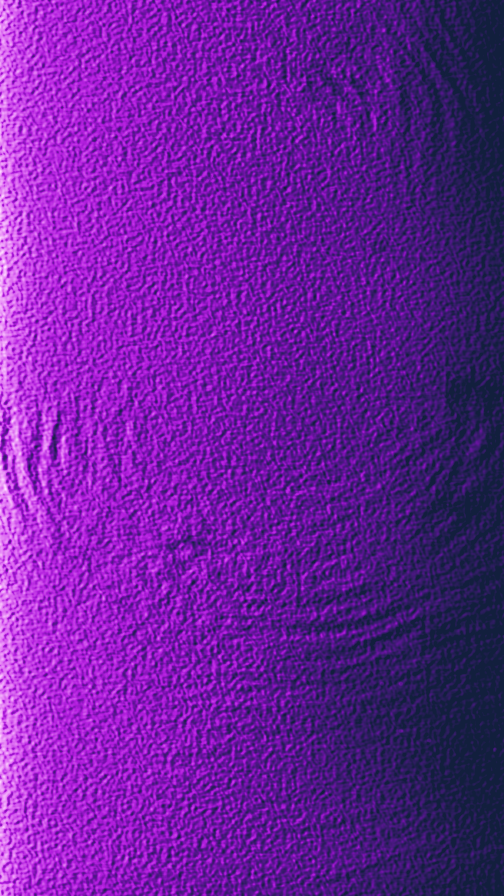
This texture is drawn by a Shadertoy shader. Its source:

```glsl
// Rough swirled plaster lit by violet light from the left, fading to navy on the right.
#define GRAIN_SCALE 180.0
#define GRAIN_RELIEF 0.50
#define STROKE_SCALE 66.0
#define STROKE_RELIEF 1.25
#define LUMP_RELIEF 0.50
#define SLOPE_STEP 0.0016
#define LIGHT_DIR vec2(0.90, -0.44)
#define EDGE_GLOW 0.27
#define FALLOFF 0.70
#define SWIRL_CENTER vec2(0.273, 0.557)
#define FAN_CENTER vec2(0.235, 0.800)

float hash(vec2 p) {
    vec3 q = fract(vec3(p.xyx) * 0.1031);
    q += dot(q, q.yzx + 33.33);
    return fract((q.x + q.y) * q.z);
}

float cornerSlope(vec2 cell, vec2 offset) {
    float angle = 6.2832 * hash(cell);
    return dot(vec2(cos(angle), sin(angle)), offset);
}

float gradientNoise(vec2 p) {
    vec2 i = floor(p), f = fract(p);
    vec2 w = f * f * f * (f * (f * 6.0 - 15.0) + 10.0);
    vec2 e = vec2(1.0, 0.0);
    return mix(mix(cornerSlope(i, f), cornerSlope(i + e.xy, f - e.xy), w.x),
               mix(cornerSlope(i + e.yx, f - e.yx), cornerSlope(i + 1.0, f - 1.0), w.x), w.y);
}

float blob(vec2 p, vec2 center, vec2 size) {
    vec2 d = (p - center) / size;
    return exp(-dot(d, d));
}

// Trowel marks: noise stretched along arcs around a center
float arcs(float radius, float angle) {
    float broad = gradientNoise(vec2(radius * STROKE_SCALE, angle * 3.5) + 40.0);
    float fine = gradientNoise(vec2(radius * STROKE_SCALE * 1.8, angle * 6.0) + 90.0);
    return broad + 0.5 * fine;
}

float strokes(vec2 p) {
    float wobble = 0.025 * gradientNoise(p * 7.0 + 20.0);
    float patches = max(0.0, 0.65 + 1.1 * gradientNoise(p * 9.0 + 5.0));

    // Large bowl-shaped sweep, flattened on its right side
    vec2 q = p - SWIRL_CENTER;
    q.x *= mix(1.0, 0.65, smoothstep(-0.05, 0.1, q.x));
    float r = length(q) + 0.0001;
    float bowl = smoothstep(0.05, 0.19, r) * (1.0 - 0.6 * smoothstep(0.27, 0.45, r));
    bowl *= 1.0 - smoothstep(-0.1, 0.35, q.y / r);
    float height = bowl * arcs(r + wobble, atan(q.x, -q.y));

    // Fan of marks in the upper right
    vec2 s = p - FAN_CENTER;
    float fan = blob(p, vec2(0.43, 0.91), vec2(0.15, 0.10));
    height += 1.4 * fan * arcs(length(s) + wobble, atan(s.y, s.x));
    return height * patches;
}

float surfaceHeight(vec2 p) {
    vec2 warped = p + 0.002 * gradientNoise(p * 60.0);
    float grain = gradientNoise(warped * GRAIN_SCALE)
                + 0.5 * gradientNoise(warped * GRAIN_SCALE * 1.5 + 31.0);
    float rough = 0.3 + blob(p, vec2(0.21, 0.36), vec2(0.14, 0.08));
    float lumps = rough * gradientNoise(p * 62.0 + 70.0);
    return GRAIN_RELIEF * grain + STROKE_RELIEF * strokes(p) + LUMP_RELIEF * lumps;
}

float edgeGlow(vec2 uv) {
    return EDGE_GLOW * exp(-uv.x / 0.045) * (0.9 + 0.5 * gradientNoise(vec2(2.0, uv.y * 5.0)));
}

// Broad light over the wall; uv spans 0 to 1
float wallLight(vec2 uv) {
    float light = 0.91 - FALLOFF * uv.x - 0.11 * smoothstep(0.75, 1.0, uv.x);
    light -= 0.17 * blob(uv, vec2(0.80, 0.20), vec2(0.28, 0.15));
    light -= 0.10 * blob(uv, vec2(1.00, 0.92), vec2(0.16, 0.13));
    light += 0.06 * blob(uv, vec2(0.80, 0.69), vec2(0.28, 0.14));
    light -= 0.08 * smoothstep(0.05, 0.0, uv.y);
    return light + 0.06 * gradientNoise(uv * vec2(4.0, 7.0) + 12.0);
}

// Small hollows: xy is the place, z the size
float hollows(vec2 p) {
    vec3 spots[6] = vec3[6](vec3(0.352, 0.917, 0.020), vec3(0.523, 0.562, 0.027),
        vec3(0.510, 0.437, 0.025), vec3(0.425, 0.724, 0.010),
        vec3(0.488, 0.290, 0.019), vec3(0.210, 0.390, 0.020));
    float shade = 0.0;
    for (int i = 0; i < 6; i++) {
        vec2 ragged = p + 0.014 * gradientNoise(p * 45.0 + float(i) * 9.0);
        shade += blob(ragged, spots[i].xy, spots[i].z * vec2(1.0, 0.7));
    }
    return shade;
}

vec3 violetRamp(float tone) {
    vec3 colors[7] = vec3[7](vec3(0.07, 0.12, 0.24), vec3(0.19, 0.11, 0.39),
        vec3(0.31, 0.09, 0.53), vec3(0.48, 0.07, 0.69), vec3(0.70, 0.12, 0.87),
        vec3(0.87, 0.44, 0.95), vec3(1.00, 0.87, 1.00));
    float stops[7] = float[7](0.04, 0.24, 0.43, 0.63, 0.85, 1.03, 1.28);
    vec3 color = colors[0];
    for (int i = 1; i < 7; i++)
        color = mix(color, colors[i], clamp((tone - stops[i - 1]) / (stops[i] - stops[i - 1]), 0.0, 1.0));
    return color;
}

void mainImage(out vec4 fragColor, in vec2 fragCoord) {
    vec2 uv = fragCoord / iResolution.xy;
    vec2 p = uv * vec2(0.5625, 1.0);

    // Slopes that face the light brighten, the others fall into shadow
    vec2 e = LIGHT_DIR * SLOPE_STEP;
    float relief = surfaceHeight(p + e) - surfaceHeight(p - e);
    float light = wallLight(uv);
    float tone = light + relief * mix(0.45, 1.0, smoothstep(0.0, 0.6, light)) - 0.17 * hollows(p);

    // Sparse glints in the dark lower right
    vec2 g = p * 95.0;
    float glint = step(0.965, hash(floor(g) + 7.0)) * smoothstep(0.32, 0.1, length(fract(g) - 0.5));
    tone += 0.4 * glint * blob(uv, vec2(0.88, 0.24), vec2(0.22, 0.12));

    // Highlights stay saturated except in the glow at the left edge
    tone -= 0.6 * max(tone - 0.82, 0.0);
    fragColor = vec4(violetRamp(tone + edgeGlow(uv)), 1.0);
}
```
